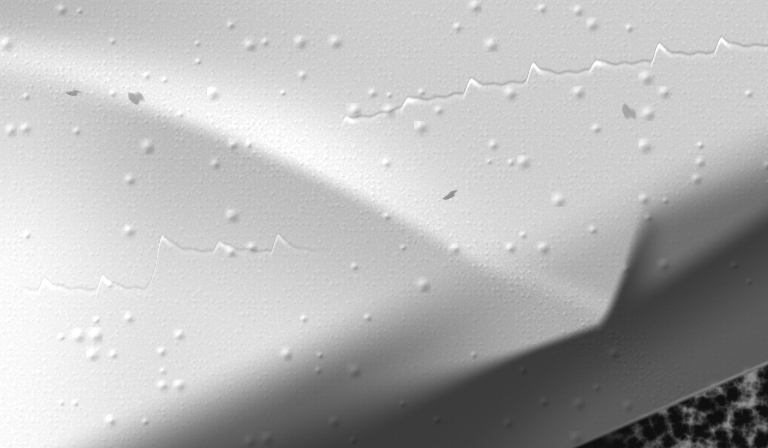
A Shadertoy shader for this texture:

```glsl
// Weathered pale metal panel in grey: a bright crease, a folded shadow below it,
// scalloped dried drip lines and a rough dark ground beyond the lower rim.
// Tones are blended across edge curves; cellular bumps supply grain and specks.
#define LIGHT_DIR vec2(-0.6, 0.8)
#define GRAIN_AMOUNT 0.055
#define PIT_AMOUNT 0.16
#define DRIP_AMOUNT 0.15
#define GLOW_AMOUNT 0.19
#define CORE_TONE 0.235
#define FOLD_X 1.40

vec2 hash2(vec2 p) {
    vec3 q = fract(vec3(p.xyx) * vec3(0.1031, 0.1030, 0.0973));
    q += dot(q, q.yzx + 33.33);
    return fract((q.xx + q.yz) * q.zy);
}

// Distance to the nearest scattered cell centre
float cellular(vec2 p) {
    vec2 cell = floor(p), f = fract(p);
    float nearest = 2.0;
    for (int j = -1; j <= 1; j++)
    for (int i = -1; i <= 1; i++) {
        vec2 o = vec2(i, j);
        nearest = min(nearest, length(o + hash2(cell + o) - f));
    }
    return nearest;
}

// Sparse round bumps, lit on one side and shaded on the other
float bumps(vec2 p, float density) {
    vec2 cell = floor(p), rnd = hash2(cell);
    vec2 v = fract(p) - 0.35 - 0.3 * hash2(cell + 71.0);
    float r = 0.12 + 0.2 * rnd.y;
    return step(rnd.x, density) * dot(v, LIGHT_DIR) / r * exp(-dot(v, v) / (r * r)) * 2.0;
}

float below(float d, float w) { return 1.0 - smoothstep(-w, w, d); }

// Edge curves, as heights over x
float creaseY(float x) { return 0.83 - 0.17 * x - 0.21 * x * x; }
float shadowY(float x) { return 0.46 * x - 0.10; }
float coreY(float x) {
    return 0.355 * x - 0.20 + 0.2 * smoothstep(FOLD_X - 0.07, FOLD_X + 0.06, x);
}

// Embossed line with scallops: dark upper side, bright lower side
float drip(vec2 p, float baseY, float period, float phase, float height) {
    float u = (p.x - phase) / period + 0.12;
    float f = fract(u);
    float size = height * (0.55 + 0.6 * hash2(vec2(floor(u), 5.0)).x);
    float hump = smoothstep(0.0, 0.15, f) * exp(-5.0 * f) * (1.0 - smoothstep(0.8, 1.0, f));
    float d = p.y - baseY - size * hump * 2.0 - 0.002 * sin(p.x * 150.0);
    float lit = exp(-pow((d + 0.007) / 0.007, 2.0)) * (0.3 + 1.2 * exp(-pow((f - 0.14) / 0.12, 2.0)));
    return lit - 0.8 * exp(-pow(d / 0.0035, 2.0));
}

// Soft elongated stain: centre, half size, tilt
float blot(vec2 p, vec2 c, vec2 size, float tilt) {
    vec2 v = p - c;
    v = vec2(v.x * cos(tilt) + v.y * sin(tilt), v.y * cos(tilt) - v.x * sin(tilt)) / size;
    return 1.0 - smoothstep(0.6, 1.2, length(v) + 0.2 * sin(v.x * 4.0 + v.y * 3.0));
}

// Pale sheet on both sides of the crease
float sheet(vec2 p) {
    float d = p.y - creaseY(p.x);
    float glowW = 0.06 + 0.10 * p.x;
    float upper = mix(0.73, 0.81, smoothstep(0.0, 0.9, p.x));
    upper += GLOW_AMOUNT * (1.0 - 0.75 * smoothstep(0.6, 1.15, p.x)) * exp(-pow((d - 0.04) / glowW, 2.0));
    float lower = mix(0.74, 0.88, smoothstep(0.02, 0.45, -d));
    lower += 0.10 * (1.0 - smoothstep(0.0, 0.4, p.x));
    float soft = 0.028 + 0.05 * (1.0 - smoothstep(0.0, 0.35, p.x));
    return mix(upper, lower, below(d, soft));
}

// Folded shadow: half-tone band, dark core and the lighter pocket at right
float fold(vec2 p, float tone) {
    float a = p.y - shadowY(p.x), e = 0.004;
    float slope = (coreY(p.x + e) - coreY(p.x - e)) / (2.0 * e);
    float b = (p.y - coreY(p.x)) / sqrt(1.0 + slope * slope);
    float c = p.y - 0.34 - 0.63 * (p.x - 1.43);
    float right = smoothstep(1.38, 1.50, p.x);
    float mid = mix(0.40, 0.68, smoothstep(0.65, 1.25, p.x)) - 0.10 * right;
    mid += 0.06 * exp(-pow((p.y - 0.44 + 0.41 * (p.x - 1.05)) / 0.03, 2.0));
    tone = mix(tone, mid, below(a + 0.02, 0.09));
    float core = CORE_TONE + 0.12 * smoothstep(0.85, 1.35, p.x) * smoothstep(0.0, 0.24, -c);
    core = mix(core, 0.44, right * smoothstep(-0.035, 0.045, c));
    float soft = mix(0.075, 0.014, smoothstep(0.75, 1.22, p.x)) + 0.035 * right;
    return mix(tone, core, below(b, soft));
}

void mainImage(out vec4 fragColor, in vec2 fragCoord) {
    vec2 p = fragCoord / iResolution.y;
    float px = 1.0 / iResolution.y;
    float tone = fold(p, sheet(p));
    float pale = smoothstep(0.25, 0.8, tone);

    // Dried drip lines
    float t = clamp((p.x - 0.77) / 0.94, 0.001, 1.0);
    float high = drip(p, 0.70 + 0.20 * pow(t, 0.6), 0.14, 0.91, 0.035);
    float low = drip(p, 0.355 + 0.085 * smoothstep(0.32, 0.37, p.x), 0.13, 0.10, 0.04);
    tone += DRIP_AMOUNT * high * smoothstep(0.75, 0.79, p.x);
    tone += 0.6 * DRIP_AMOUNT * low * smoothstep(0.03, 0.08, p.x) * (1.0 - smoothstep(0.6, 0.78, p.x));

    // Grain, scattered pits and larger stains
    float crest = exp(-pow((p.y - creaseY(p.x) - 0.02) / 0.07, 2.0));
    float grain = cellular(p * 150.0) - 0.45 + bumps(p * 75.0, 0.5);
    tone += GRAIN_AMOUNT * grain * (0.12 + 0.6 * pale + 0.5 * crest);
    tone += PIT_AMOUNT * bumps(p * 26.0 + 3.0, 0.10) * (0.3 + 0.7 * pale);
    tone -= 0.25 * blot(p, vec2(0.302, 0.781), vec2(0.018, 0.013), -0.2);
    tone -= 0.30 * blot(p, vec2(1.004, 0.563), vec2(0.018, 0.006), 0.6);
    tone -= 0.16 * blot(p, vec2(1.402, 0.750), vec2(0.020, 0.012), -0.8);
    tone -= 0.22 * blot(p, vec2(0.163, 0.792), vec2(0.016, 0.006), 0.1);

    // Lower rim and mottled ground
    float rim = p.y - 0.43 * (p.x - 1.283);
    float mottle = 0.0, gain = 0.5;
    for (int i = 0; i < 4; i++) {
        mottle += gain * cellular(p * 11.0 / gain + float(i) * 7.0);
        gain *= 0.55;
    }
    float ground = 0.06 + 0.5 * smoothstep(0.3, 0.75, mottle) * smoothstep(1.28, 1.55, p.x);
    tone = mix(tone, ground, below(rim, 0.003 + px));
    tone += 0.13 * exp(-pow((rim - 0.006) / 0.004, 2.0)) * smoothstep(1.25, 1.65, p.x);
    fragColor = vec4(vec3(clamp(tone, 0.0, 1.0)), 1.0);
}
```
